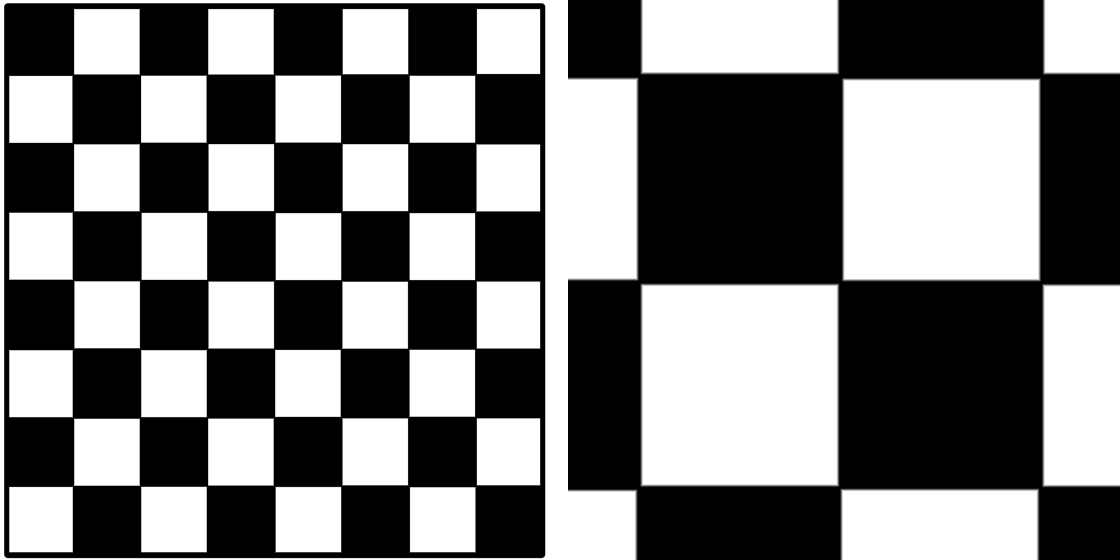
Left, the full canvas; right, a detail of the centre.
This pattern is drawn by a Shadertoy shader. Its source:

```glsl
// Black and white eight by eight checkerboard in a thin rounded black frame.

// All lengths are fractions of the canvas height.
const vec2 BOARD_OFFSET = vec2(-0.0023, -0.0012);
const vec2 CELL_SIZE = vec2(0.1198, 0.1224);
const vec2 CELL_COUNT = vec2(8.0);
const vec2 FRAME_HALF = vec2(0.4831, 0.4954);
const vec2 FIELD_HALF = vec2(0.4740, 0.4850);
const float FRAME_RADIUS = 0.007;
const float SEAM = 0.0014;      // black margin around each light square
const float JITTER = 0.0006;    // drift of each light square
const float SOFTNESS = 0.0024;  // width of the grey edges
const vec3 DARK = vec3(0.0);
const vec3 LIGHT = vec3(1.0);

float boxDistance(vec2 p, vec2 halfSize, float radius) {
    vec2 d = abs(p) - halfSize + radius;
    return length(max(d, 0.0)) + min(max(d.x, d.y), 0.0) - radius;
}

float coverage(float dist, float blur) {
    return 1.0 - smoothstep(-0.5 * blur, 0.5 * blur, dist);
}

// Layered sines give each cell its own small displacement.
vec2 cellDrift(vec2 cell) {
    vec2 phase = vec2(dot(cell, vec2(2.3, 4.1)), dot(cell, vec2(3.7, 1.9)));
    return JITTER * (0.6 * sin(phase) + 0.4 * sin(2.7 * phase + 1.3));
}

void mainImage(out vec4 fragColor, in vec2 fragCoord) {
    vec2 p = (fragCoord - 0.5 * iResolution.xy) / iResolution.y - BOARD_OFFSET;
    float blur = max(SOFTNESS, 1.5 / iResolution.y);

    // Cells, counted from the lower left corner
    vec2 grid = p / CELL_SIZE + 0.5 * CELL_COUNT;
    vec2 cell = clamp(floor(grid), vec2(0.0), CELL_COUNT - 1.0);
    vec2 local = (grid - cell - 0.5) * CELL_SIZE - cellDrift(cell);
    float isLight = 1.0 - mod(cell.x + cell.y, 2.0);

    // Light squares, trimmed by the inner edge of the frame
    float square = boxDistance(local, 0.5 * CELL_SIZE - SEAM, 0.0);
    float field = boxDistance(p, FIELD_HALF, 0.0);
    float light = isLight * coverage(max(square, field), blur);

    // Light margin outside the frame
    float frame = boxDistance(p, FRAME_HALF, FRAME_RADIUS);
    light = max(light, 1.0 - coverage(frame, blur));

    fragColor = vec4(mix(DARK, LIGHT, light), 1.0);
}
```
